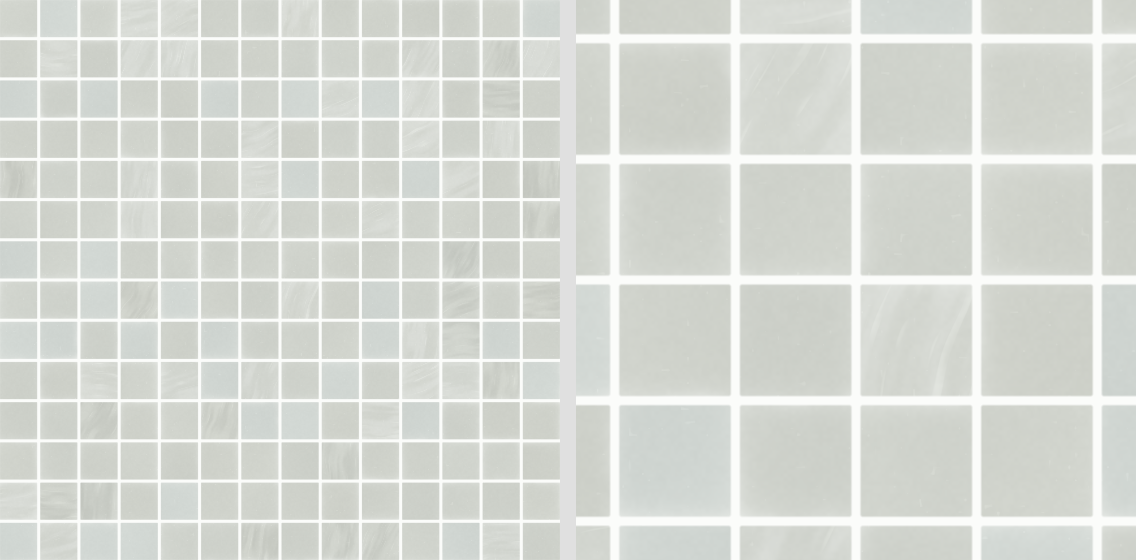
Left: the whole. Right: its middle third, enlarged.
Give the GLSL for this pattern, as a WebGL 2 fragment shader.

```glsl
#version 300 es
precision highp float;

#define TILES 14.0
#define GAP 0.0054
#define CORNER 0.02
#define STREAKED_SHARE 0.32
#define BLUISH_SHARE 0.13
#define GRAIN 0.016
#define EDGE_GLOW 0.6
#define GROUT vec3(0.985, 0.988, 0.982)
#define STONE vec3(0.808, 0.819, 0.789)
#define BLUISH vec3(0.815, 0.838, 0.822)
#define MILK vec3(0.885, 0.895, 0.880)

uniform vec2 u_resolution;
out vec4 fragColor;

// Integer hash giving four values from 0 to 1
vec4 hash4(vec2 cell, uint salt) {
    ivec2 c = ivec2(floor(cell)) + 4096;
    uvec4 v = uvec4(uint(c.x), uint(c.y), salt, 77u);
    v = v * 1664525u + 1013904223u;
    for (int i = 0; i < 2; i++) {
        v += v.yzxy * v.wxyz;
        v ^= v >> 16u;
    }
    return vec4(v >> 8u) / 16777216.0;
}

float valueNoise(vec2 p) {
    vec2 i = floor(p), f = fract(p);
    f = f * f * (3.0 - 2.0 * f);
    float low = mix(hash4(i, 1u).x, hash4(i + vec2(1, 0), 1u).x, f.x);
    float high = mix(hash4(i + vec2(0, 1), 1u).x, hash4(i + vec2(1, 1), 1u).x, f.x);
    return mix(low, high, f.y);
}

float roundedBox(vec2 p, float halfSize, float radius) {
    vec2 q = abs(p) - halfSize + radius;
    return length(max(q, 0.0)) + min(max(q.x, q.y), 0.0) - radius;
}

// Glassy wisps drawn out along one direction: x is soft bands, y is fine scratches
vec2 wisps(vec2 p, vec4 rnd) {
    float angle = (rnd.x < 0.5 ? 0.25 : 1.3) + (rnd.y - 0.5) * 0.6;
    float c = cos(angle), s = sin(angle);
    vec2 q = vec2(c * p.x + s * p.y, c * p.y - s * p.x);
    vec2 seed = floor(rnd.zw * 400.0);
    q.y += 0.35 * q.x * q.x * (rnd.z - 0.5) + 0.08 * valueNoise(q * 3.0 + seed);
    float bands = 0.6 * valueNoise(q * vec2(1.6, 6.0) + seed)
                + 0.4 * valueNoise(q * vec2(2.5, 15.0) + seed + 31.0);
    float scratches = smoothstep(0.76, 1.0, valueNoise(q * vec2(2.2, 26.0) + seed + 67.0));
    return vec2(bands, scratches);
}

vec3 tileColor(vec2 p, vec2 cell, float halfSize, vec2 uv) {
    vec4 kind = hash4(cell, 11u);
    vec4 shape = hash4(cell, 23u);
    vec4 sides = hash4(cell, 37u);

    // Base tone, with a slow drift across the tile
    bool streaked = kind.x < STREAKED_SHARE;
    bool bluish = kind.x > 1.0 - BLUISH_SHARE;
    vec3 color = bluish ? BLUISH : mix(STONE, BLUISH, 0.25 * kind.z);
    color += (kind.y - 0.5) * 0.018 + dot(p, shape.xy - 0.5) * 0.025;

    // Pale or dusky streaks
    if (streaked) {
        vec2 w = wisps(p, shape);
        float milky = step(0.35, kind.w);
        float cloud = smoothstep(0.2, 0.8, w.x);
        color = mix(color, MILK, milky * (0.15 + 0.42 * cloud));
        color -= (1.0 - milky) * 0.045 * (cloud - 0.25);
        color += 0.026 * w.y;
    }

    // Light seeping in from some of the sides
    vec4 depth = vec4(p.x, -p.x, p.y, -p.y) + halfSize;
    vec4 seep = exp(-max(depth, 0.0) / 0.075) * sides * sides;
    float patchy = 0.5 + 0.8 * valueNoise(p * 4.0 + floor(shape.xy * 300.0));
    float glow = EDGE_GLOW * patchy * dot(seep, vec4(1.0));
    color = mix(color, MILK + 0.02, clamp(glow, 0.0, 0.85));

    // Fine grain and a few pale specks
    float grain = 0.6 * valueNoise(uv * 430.0) + 0.4 * valueNoise(uv * 190.0);
    color += GRAIN * (grain - 0.5);
    color += 0.025 * smoothstep(0.93, 1.0, valueNoise(uv * 260.0 + 50.0));
    return color;
}

void main() {
    vec2 uv = gl_FragCoord.xy / u_resolution;
    float pitch = (1.0 + GAP) / TILES;

    // The outer tiles meet the canvas border without grout
    vec2 grid = (uv + 0.5 * GAP) / pitch;
    vec2 cell = floor(grid);
    vec2 p = fract(grid) - 0.5;
    float halfSize = 0.5 - 0.5 * GAP / pitch;

    // Tile mask with a soft edge
    float edge = roundedBox(p, halfSize, CORNER) * pitch;
    float soft = max(0.7 / min(u_resolution.x, u_resolution.y), 0.0009);
    float inside = 1.0 - smoothstep(-soft, soft, edge);

    vec3 color = mix(GROUT, tileColor(p, cell, halfSize, uv), inside);
    fragColor = vec4(color, 1.0);
}
```
